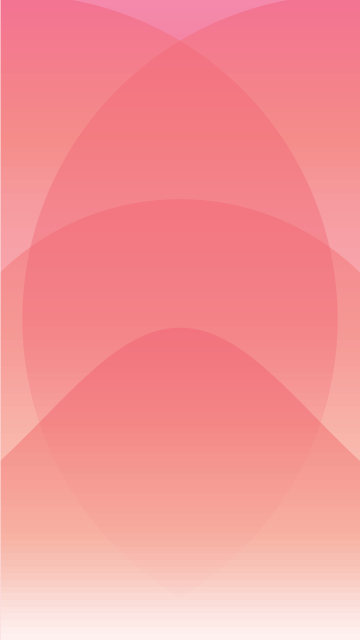
Give the GLSL for this background, as a WebGL 2 fragment shader.

```glsl
#version 300 es
precision highp float;

uniform vec2 u_resolution;
out vec4 outColor;

// Lengths are in canvas heights: x from the centre line, y down from the top.
const vec2 DISC_CENTER = vec2(0.261, 0.4987);   // mirrored left and right
const float DISC_RADIUS = 0.5073;
const vec2 DOME_CENTER = vec2(0.0, 0.7135);
const float DOME_RADIUS = 0.4023;
const float HILL_TOP = 0.512;
const float HILL_DROP = 0.3555;
const float HILL_WIDTH = 0.2995;

const vec3 LENS_TINT = vec3(0.945, 0.40, 0.46);
const float LENS_OPACITY = 0.42;
const vec3 SKY_TOP = vec3(0.957, 0.54, 0.675);
const vec3 SKY_LOW = vec3(0.955, 0.52, 0.645);
const float SKY_DEPTH = 0.064;

const float BANDS = 96.0;          // fine steps in the gradients
const vec3 RIM_COLOR = vec3(0.99, 0.86, 0.87);
const float RIM_WIDTH = 0.0014;    // pale sliver on the left border
const float RIM_OPACITY = 0.7;

// Gradient stops: colour in rgb, height in w.
const int STOPS = 6;
const vec4 DISC_RAMP[STOPS] = vec4[STOPS](
  vec4(0.953, 0.450, 0.575, 0.000), vec4(0.957, 0.500, 0.547, 0.110),
  vec4(0.960, 0.553, 0.540, 0.221), vec4(0.965, 0.605, 0.620, 0.312),
  vec4(0.968, 0.628, 0.650, 0.370), vec4(0.970, 0.645, 0.670, 0.430));
const vec4 DOME_RAMP[STOPS] = vec4[STOPS](
  vec4(0.957, 0.508, 0.530, 0.319), vec4(0.959, 0.538, 0.553, 0.390),
  vec4(0.960, 0.560, 0.568, 0.430), vec4(0.962, 0.598, 0.582, 0.520),
  vec4(0.970, 0.650, 0.625, 0.600), vec4(0.977, 0.735, 0.685, 0.720));
const vec4 HILL_RAMP[STOPS] = vec4[STOPS](
  vec4(0.952, 0.480, 0.512, 0.514), vec4(0.958, 0.555, 0.540, 0.664),
  vec4(0.970, 0.690, 0.635, 0.833), vec4(0.976, 0.785, 0.745, 0.900),
  vec4(0.986, 0.880, 0.865, 0.950), vec4(0.996, 0.950, 0.945, 1.000));

vec3 ramp(vec4 stops[STOPS], float y) {
  vec3 color = stops[0].rgb;
  for (int i = 1; i < STOPS; i++) {
    float t = (y - stops[i - 1].w) / (stops[i].w - stops[i - 1].w);
    color = mix(color, stops[i].rgb, clamp(t, 0.0, 1.0));
  }
  return color;
}

// Coverage of a shape, softened over one pixel.
float coverage(float distance) {
  return clamp(0.5 - distance * u_resolution.y, 0.0, 1.0);
}

float circle(vec2 p, vec2 center, float radius) {
  return length(p - center) - radius;
}

// Bell curve, divided by its slope to approximate a distance.
float hill(vec2 p) {
  float t = p.x / HILL_WIDTH;
  float bell = exp(-t * t);
  float slope = 2.0 * HILL_DROP * bell * t / HILL_WIDTH;
  float crest = HILL_TOP + HILL_DROP * (1.0 - bell);
  return (crest - p.y) / sqrt(1.0 + slope * slope);
}

// The overlap of the discs fades out toward the bottom.
float lensOpacity(float y) {
  float fade = mix(1.0, 0.18, smoothstep(0.46, 0.76, y));
  return LENS_OPACITY * fade * (1.0 - smoothstep(0.76, 1.0, y));
}

void main() {
  vec2 p = (gl_FragCoord.xy - vec2(0.5 * u_resolution.x, 0.0)) / u_resolution.y;
  p.y = 1.0 - p.y;
  float shade = (floor(p.y * BANDS) + 0.5) / BANDS;

  float right = circle(p, DISC_CENTER, DISC_RADIUS);
  float left = circle(p, DISC_CENTER * vec2(-1.0, 1.0), DISC_RADIUS);

  // Sky wedge, discs, dome and hill from back to front
  vec3 color = mix(SKY_TOP, SKY_LOW, clamp(shade / SKY_DEPTH, 0.0, 1.0));
  color = mix(color, ramp(DISC_RAMP, shade), coverage(min(left, right)));
  color = mix(color, ramp(DOME_RAMP, shade),
              coverage(circle(p, DOME_CENTER, DOME_RADIUS)));
  color = mix(color, ramp(HILL_RAMP, shade), coverage(hill(p)));

  // Tinted overlap of the two discs
  color = mix(color, LENS_TINT, lensOpacity(shade) * coverage(max(left, right)));

  // Pale rim along the left border
  float border = gl_FragCoord.x / u_resolution.y - RIM_WIDTH;
  color = mix(color, RIM_COLOR, RIM_OPACITY * coverage(border));
  outColor = vec4(color, 1.0);
}
```
